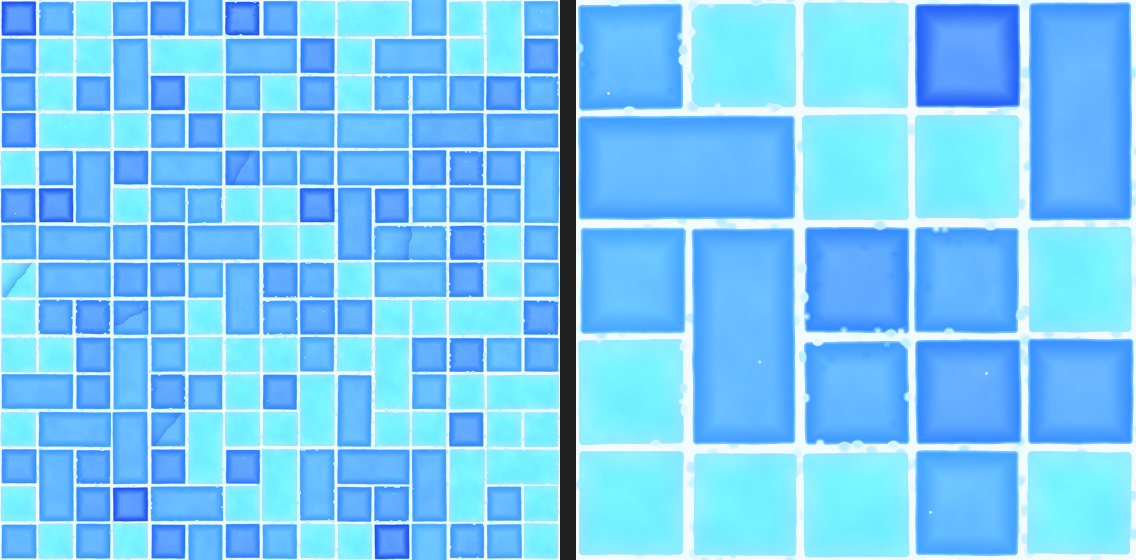
Left, the full canvas; right, a detail of the centre.
A WebGL 2 fragment shader for this texture:

```glsl
#version 300 es
precision highp float;
// Hand-laid glazed mosaic: blue and aqua squares and double tiles in pale grout.
uniform vec2 u_resolution;
out vec4 fragColor;

const float GRID = 15.0;            // cells across and down
const float JOIN_THRESHOLD = 0.85;  // higher gives fewer double tiles
const vec3 GROUT = vec3(0.95, 0.99, 1.0);
const vec3 GROUT_STAIN = vec3(0.62, 0.90, 1.0);
const vec3 AQUA = vec3(0.46, 0.95, 1.0);
const vec3 AQUA_RIM = vec3(0.57, 0.93, 1.0);
const vec3 SKY = vec3(0.42, 0.77, 1.0);
const vec3 SKY_RIM = vec3(0.27, 0.65, 1.0);
const vec3 COBALT = vec3(0.37, 0.62, 1.0);
const vec3 COBALT_RIM = vec3(0.13, 0.44, 1.0);
const vec3 INDIGO_RIM = vec3(0.08, 0.27, 0.94);

float hash(vec2 p, float seed) {
  return fract(sin(dot(p, vec2(127.1, 311.7)) + seed * 74.7) * 43758.5);
}

// Two signed random values in -1..1
vec2 jitter(vec2 p, float seed) {
  return 2.0 * vec2(hash(p, seed), hash(p, seed + 1.0)) - 1.0;
}

// Layered sines, roughly -1..1
float waves(vec2 p, float phase) {
  float sum = 0.0, amp = 0.5;
  for (int i = 0; i < 4; i++) {
    p = mat2(0.8, 0.6, -0.6, 0.8) * p * 1.9 + phase;
    sum += amp * sin(p.x + 1.5 * sin(p.y));
    amp *= 0.55;
  }
  return sum;
}

// Cellular noise: distance to the nearest point, and that point's random value
vec2 cellular(vec2 p, float period) {
  vec2 nearest = vec2(9.0, 0.0);
  for (int y = -1; y <= 1; y++)
    for (int x = -1; x <= 1; x++) {
      vec2 c = floor(p) + vec2(x, y);
      vec2 id = mod(c, period);
      float d = length(c + 0.5 + 0.4 * jitter(id, 20.0) - p);
      if (d < nearest.x) nearest = vec2(d, hash(id, 22.0));
    }
  return nearest;
}

// Random strength of the joint between a cell and its neighbour
float joint(vec2 cell, vec2 dir) {
  return hash(mod(cell + min(dir, 0.0), GRID), 1.0 + abs(dir.x));
}

// Direction of the strongest joint, or zero when none is strong enough
vec2 strongestJoint(vec2 cell) {
  vec2 best = vec2(0.0);
  float top = JOIN_THRESHOLD;
  for (int k = 0; k < 4; k++) {
    float s = k < 2 ? 1.0 : -1.0;
    vec2 dir = k % 2 == 0 ? vec2(s, 0.0) : vec2(0.0, s);
    float strength = joint(cell, dir);
    if (strength > top) { top = strength; best = dir; }
  }
  return best;
}

float roundedBox(vec2 p, vec2 halfSize, float radius) {
  vec2 q = abs(p) - halfSize + radius;
  return length(max(q, 0.0)) + min(max(q.x, q.y), 0.0) - radius;
}

// Glaze that pools towards the rim of the tile
vec3 glaze(vec2 id, vec2 local, float d, bool isDouble) {
  float mottle = waves(local * 2.2, hash(id, 5.0) * 40.0);
  float rim = smoothstep(-0.24, 0.0, d + 0.03 * mottle);
  float depth = hash(id, 6.0) * (isDouble ? 0.45 : 1.0);
  vec3 body = mix(SKY, COBALT, depth);
  vec3 edge = mix(SKY_RIM, COBALT_RIM, depth);
  edge = mix(edge, INDIGO_RIM, smoothstep(0.86, 0.95, depth));
  if (hash(id, 7.0) < 0.33) { body = AQUA; edge = AQUA_RIM; }
  vec3 color = mix(body, edge, rim * 0.9);
  return color + vec3(0.025, 0.025, 0.0) * mottle;
}

// One-sided shadow along a wavering diagonal crack
float crackShade(vec2 local, vec2 id) {
  float angle = 0.5 + hash(id, 8.0);
  float side = dot(local, vec2(-sin(angle), cos(angle))) + 0.05 * waves(local * 3.0, 2.0);
  return step(0.955, hash(id, 9.0)) * smoothstep(0.0, 0.02, side) * exp(-5.0 * max(side, 0.0));
}

void main() {
  vec2 p = gl_FragCoord.xy / u_resolution * GRID;
  float pixel = GRID / min(u_resolution.x, u_resolution.y);

  // Two cells merge when each is the other's strongest neighbour
  vec2 cell = floor(p);
  vec2 dir = strongestJoint(cell);
  if (strongestJoint(cell + dir) != -dir) dir = vec2(0.0);
  vec2 origin = cell + min(dir, 0.0);
  vec2 size = 1.0 + abs(dir);
  vec2 id = mod(origin, GRID);

  // Slightly crooked placement and uneven, chipped edges
  vec2 local = p - origin - 0.5 * size - 0.012 * jitter(id, 10.0);
  float tilt = 0.012 * jitter(id, 12.0).x;
  local += tilt * vec2(-local.y, local.x);
  vec2 halfSize = 0.5 * size - 0.036 + 0.008 * jitter(id, 14.0);
  vec2 grain = cellular(p * 8.0, GRID * 8.0);
  float wear = step(0.8, hash(id, 16.0));
  float d = roundedBox(local, halfSize, 0.035) + 0.005 * waves(local * 4.0, id.x);
  d += wear * 0.035 * step(0.7, grain.y) * smoothstep(0.5, 0.1, grain.x);

  // Glaze, cracks, pale specks and a thin light rim
  vec3 color = glaze(id, local, d, dir != vec2(0.0));
  color = mix(color, INDIGO_RIM, 0.4 * crackShade(local, id));
  float speck = step(0.992, grain.y) * smoothstep(0.15, 0.06, grain.x);
  color = mix(color, GROUT, 0.75 * speck);
  color = mix(color, GROUT_STAIN, 0.65 * smoothstep(-0.03, 0.0, d));

  // Grout with faint stains
  float stain = smoothstep(0.55, 0.95, grain.y) * smoothstep(0.6, 0.2, grain.x);
  vec3 grout = mix(GROUT, GROUT_STAIN, 0.65 * stain);
  color = mix(color, grout, smoothstep(-0.6 * pixel, 0.6 * pixel, d));
  fragColor = vec4(clamp(color, 0.0, 1.0), 1.0);
}
```
